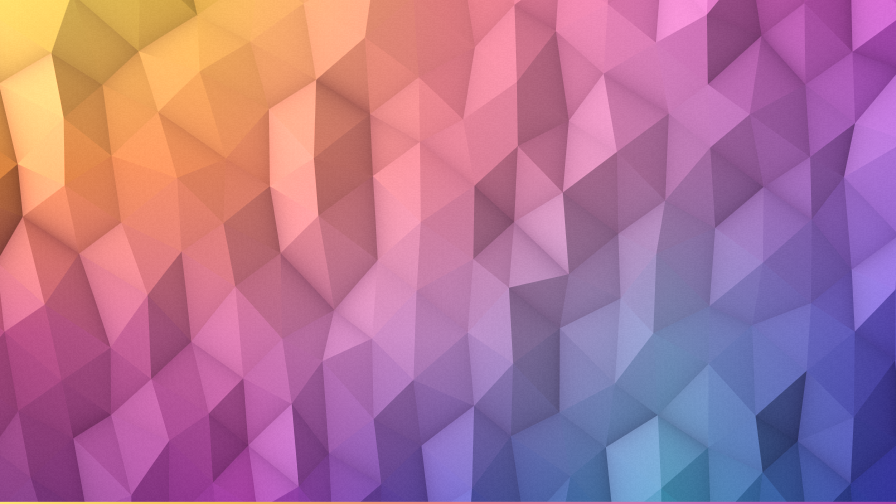
Reproduce this background procedurally as a Shadertoy shader.

```glsl
// A folded-paper relief of jittered triangles under a broad rainbow gradient.
// Each lattice vertex gets a hashed offset and height; facets are lit from the
// upper left, and concave folds between neighbouring facets are shaded softly.

float hash(vec2 p) {
    return fract(sin(dot(p, vec2(127.1, 311.7))) * 43758.55);
}

// Blends five colours spread evenly along one row, x from 0 to 4.
vec3 row(float x, vec3 a, vec3 b, vec3 c, vec3 d, vec3 e) {
    vec3 left = mix(mix(a, b, clamp(x, 0.0, 1.0)), c, clamp(x - 1.0, 0.0, 1.0));
    return mix(mix(left, d, clamp(x - 2.0, 0.0, 1.0)), e, clamp(x - 3.0, 0.0, 1.0));
}

// Background gradient: four rows from bottom to top, uv from 0 to 1.
vec3 palette(vec2 uv) {
    float x = uv.x * 4.0, y = uv.y * 3.0;
    vec3 floorRow = row(x, vec3(.50, .22, .50), vec3(.62, .22, .62),
        vec3(.34, .31, .69), vec3(.23, .52, .65), vec3(.20, .20, .62));
    vec3 lowRow = row(x, vec3(.74, .32, .53), vec3(.79, .42, .62),
        vec3(.73, .52, .75), vec3(.46, .54, .72), vec3(.34, .29, .72));
    vec3 highRow = row(x, vec3(.98, .59, .28), vec3(.95, .55, .38),
        vec3(.85, .47, .55), vec3(.71, .46, .67), vec3(.56, .34, .73));
    vec3 topRow = row(x, vec3(1.0, .91, .45), vec3(.96, .75, .32),
        vec3(.94, .52, .53), vec3(.84, .45, .71), vec3(.67, .26, .67));
    vec3 c = mix(floorRow, lowRow, clamp(y, 0.0, 1.0));
    c = mix(c, highRow, clamp(y - 1.0, 0.0, 1.0));
    return mix(c, topRow, clamp(y - 2.0, 0.0, 1.0));
}

// Position (xy) and height (z) of a lattice vertex.
vec3 vertex(vec2 id) {
    vec2 pos = vec2(1.215, 0.845) + vec2(0.095 * id.x, 0.146 * (id.y + 0.5 * id.x));
    vec2 jitter = vec2(hash(id), hash(id + 37.2)) - 0.5;
    return vec3(pos + jitter * vec2(0.035, 0.05), 0.075 * hash(id + 71.9));
}

// Signed distance to the line a-b, positive on its left.
float edgeDistance(vec2 p, vec2 a, vec2 b) {
    vec2 e = normalize(b - a);
    return e.x * (p.y - a.y) - e.y * (p.x - a.x);
}

// Darkness near edge a-b where the neighbouring facet rises out of this plane.
float crease(float dist, vec3 a, vec2 slope, vec2 neighbourId) {
    vec3 n = vertex(neighbourId);
    float fold = n.z - a.z - dot(slope, n.xy - a.xy);
    return max(fold, 0.0) * exp(-max(dist, 0.0) / 0.022);
}

// Colour of one triangle in rgb, its smooth coverage in a.
vec4 facet(vec2 p, vec2 ia, vec2 ib, vec2 ic, float aspect, float pixel) {
    vec3 a = vertex(ia), b = vertex(ib), c = vertex(ic);
    vec3 d = vec3(edgeDistance(p, a.xy, b.xy),
                  edgeDistance(p, b.xy, c.xy),
                  edgeDistance(p, c.xy, a.xy));
    float cover = clamp(0.5 + min(d.x, min(d.y, d.z)) / pixel, 0.0, 1.0);
    if (cover <= 0.0) return vec4(0.0);

    // Plane slope and directional light
    vec3 normal = cross(b - a, c - a);
    vec2 slope = -normal.xy / normal.z;
    float light = clamp(dot(slope, vec2(0.40, -0.20)), -0.25, 0.24);

    // Soft shadow gathered in the valleys
    float shadow = crease(d.x, a, slope, ia + ib - ic)
                 + crease(d.y, b, slope, ib + ic - ia)
                 + crease(d.z, c, slope, ic + ia - ib);

    vec2 centre = (a.xy + b.xy + c.xy) / 3.0;
    vec3 col = palette(mix(p, centre, 0.35) / vec2(aspect, 1.0));
    col *= 1.0 + light;
    col = mix(col, vec3(1.0, 0.92, 0.97), max(light, 0.0) * 0.8);
    col *= mix(vec3(1.0), vec3(0.62, 0.52, 0.62), min(shadow * 5.0, 0.8));
    return vec4(col, cover);
}

void mainImage(out vec4 fragColor, in vec2 fragCoord) {
    float pixel = 1.0 / iResolution.y;
    float aspect = iResolution.x * pixel;
    vec2 p = fragCoord * pixel;

    // Lean the lattice over toward the left side
    vec2 q = p;
    q.x += 0.22 * smoothstep(0.9, 0.0, p.x) * (p.y - 0.5);

    // Gather the facets around this lattice cell
    float column = (q.x - 1.215) / 0.095;
    vec2 cell = floor(vec2(column, (q.y - 0.845) / 0.146 - 0.5 * column));
    vec4 sum = vec4(0.0);
    for (int j = -1; j <= 1; j++) {
        for (int i = -1; i <= 1; i++) {
            vec2 id = cell + vec2(i, j);
            vec2 right = id + vec2(1, 0), up = id + vec2(0, 1);
            vec4 f = facet(q, id, right, up, aspect, pixel);
            sum += vec4(f.rgb * f.a, f.a);
            f = facet(q, id + 1.0, up, right, aspect, pixel);
            sum += vec4(f.rgb * f.a, f.a);
        }
    }
    vec3 col = sum.rgb / max(sum.a, 0.001);

    // Fine paper grain and a thin bright strip along the bottom
    col += 0.02 * (hash(floor(p * 400.0)) - 0.5);
    float strip = 1.0 - smoothstep(0.0045 - 0.5 * pixel, 0.0045 + 0.5 * pixel, p.y);
    col = mix(col, palette(vec2(p.x / aspect, 1.0)), strip);
    fragColor = vec4(clamp(col, 0.0, 1.0), 1.0);
}
```
